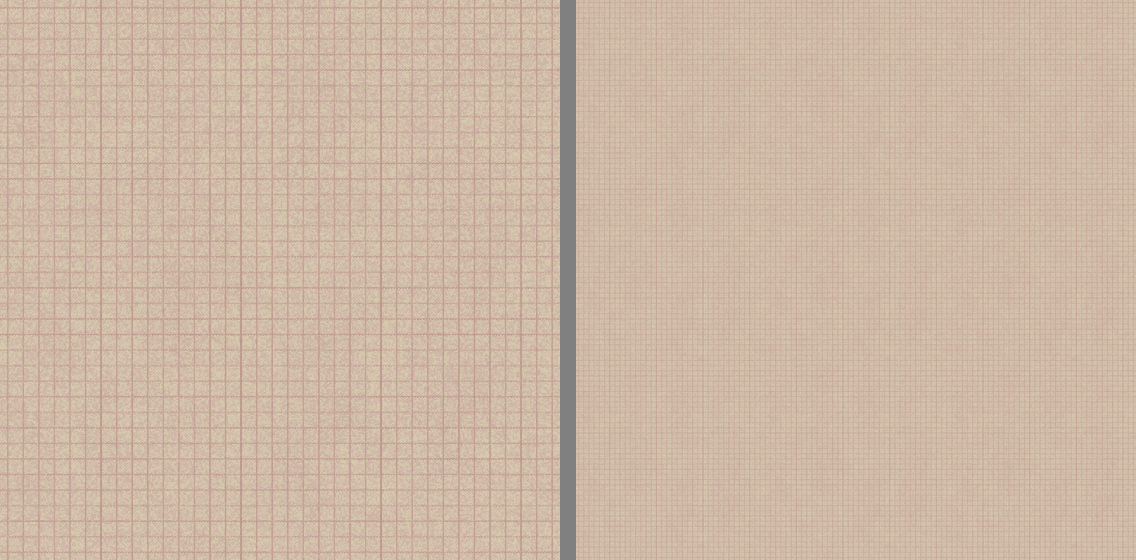
Left: one tile. Right: repeated 3 by 3.
A Shadertoy shader for this pattern:

```glsl
// Woven beige cloth with a fine 36 by 36 rose check and a heavier warp line every ninth cell.

const float TAU = 6.2831853;

float hash(vec2 p) {
    vec3 q = fract(vec3(p.xyx) * 0.1031);
    q += dot(q, q.yzx + 33.33);
    return fract((q.x + q.y) * q.z);
}

// Value noise that wraps after "period" cells over the canvas
float wrapNoise(vec2 uv, vec2 period, float seed) {
    vec2 p = uv * period, i = floor(p), f = smoothstep(0.1, 0.9, fract(p));
    vec2 a = mod(i, period) + seed, b = mod(i + 1.0, period) + seed;
    return mix(mix(hash(a), hash(vec2(b.x, a.y)), f.x),
               mix(hash(vec2(a.x, b.y)), hash(b), f.x), f.y);
}

// Coverage of a line through the middle of each cell
float lineMask(float cellPos, float halfWidth, float pixel) {
    float d = abs(fract(cellPos) - 0.5);
    return 1.0 - smoothstep(halfWidth - 0.5 * pixel, halfWidth + 0.5 * pixel, d);
}

void mainImage(out vec4 fragColor, in vec2 fragCoord) {
    vec2 uv = fragCoord / iResolution.xy;
    vec2 cell = uv * 36.0;
    vec2 pixel = 36.0 / iResolution.xy;
    vec2 id = floor(cell);

    // Soft mottling and a faint broad stripe
    float cloud = 0.45 * wrapNoise(uv, vec2(16.0), 3.0)
                + 0.55 * wrapNoise(uv, vec2(48.0), 71.0) - 0.5;
    float stripe = cos(TAU * 4.0 * (uv.x - 0.19));

    // Interlaced threads broken up by fibre grain
    vec2 thread = sin(TAU * 192.0 * uv);
    float grain = wrapNoise(uv, vec2(384.0), 11.0);
    float weave = grain + 0.2 * thread.x * thread.y + 0.16 * cloud + 0.035 * stripe;

    vec3 rose = vec3(0.745, 0.595, 0.555);
    vec3 color = vec3(0.82, 0.73, 0.665);
    color = mix(color, vec3(0.835, 0.79, 0.675), smoothstep(0.53, 0.73, weave));
    color = mix(color, vec3(0.78, 0.66, 0.61), 0.55 * (1.0 - smoothstep(0.1, 0.3, weave)));

    // Warp lines: nearly solid, slightly heavier every ninth cell
    float heavy = 1.0 - step(0.5, abs(mod(id.x, 9.0) - 6.0));
    float warpWear = wrapNoise(uv, vec2(36.0, 256.0), 29.0);
    float warp = lineMask(cell.x, 0.05 + 0.012 * heavy, pixel.x);
    warp *= 0.65 + 0.2 * hash(vec2(id.x, 5.0)) + 0.15 * heavy + 0.4 * (warpWear - 0.5);

    // Weft lines: serrated and dotted where they pass under the warp threads
    float weftWear = wrapNoise(uv, vec2(256.0, 36.0), 47.0);
    float weft = lineMask(cell.y + 0.025 * thread.x, 0.048, pixel.y);
    weft *= 0.45 + 0.3 * hash(vec2(9.0, id.y)) + 0.2 * thread.x + 0.5 * (weftWear - 0.5);

    float ink = clamp(max(warp, weft), 0.0, 1.0);
    color = mix(color, rose, ink);
    color += 0.012 * cloud;

    fragColor = vec4(color, 1.0);
}
```
